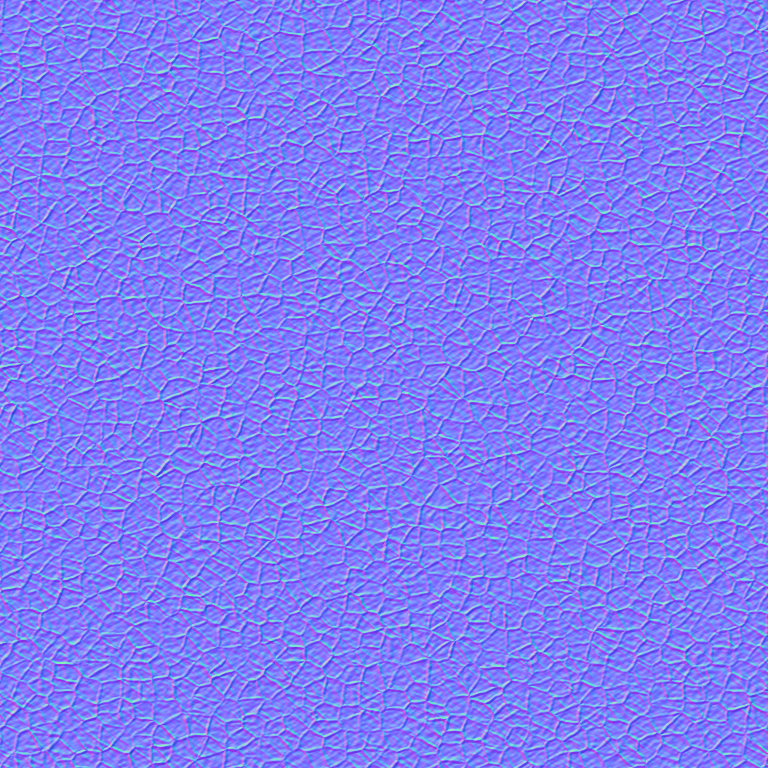
A three.js fragment shader for this texture map:

```glsl
// Tangent-space normal map of finely creased leather.
// Overlapping Voronoi grooves and sharp gradient-noise wrinkles form a height
// field; its slopes are found by central differences and encoded as colour.

varying vec2 vUv;

const float SAMPLE_STEP = 0.0007;

vec2 hash2(vec2 cell) {
  vec3 q = fract(cell.xyx * vec3(0.1031, 0.1030, 0.0973));
  q += dot(q, q.yzx + 33.33);
  return fract((q.xx + q.yz) * q.zy);
}

vec2 rotate(vec2 p, float angle) {
  float c = cos(angle);
  float s = sin(angle);
  return vec2(c * p.x + s * p.y, c * p.y - s * p.x);
}

float cornerWeight(vec2 cell, vec2 offset) {
  float angle = 6.28318 * hash2(cell).x;
  return dot(vec2(cos(angle), sin(angle)), offset);
}

// Gradient noise, roughly -0.7 to 0.7
float gradientNoise(vec2 p) {
  vec2 i = floor(p);
  vec2 f = fract(p);
  vec2 u = f * f * f * (f * (f * 6.0 - 15.0) + 10.0);
  vec2 e = vec2(1.0, 0.0);
  float low = mix(cornerWeight(i, f), cornerWeight(i + e.xy, f - e.xy), u.x);
  float high = mix(cornerWeight(i + e.yx, f - e.yx), cornerWeight(i + e.xx, f - e.xx), u.x);
  return mix(low, high, u.y);
}

// Distance to the nearest Voronoi border, in cell units
float borderDistance(vec2 p) {
  vec2 base = floor(p);
  vec2 f = fract(p);
  vec2 nearCell = vec2(0.0);
  vec2 nearSeed = vec2(0.0);
  float nearest = 8.0;
  for (int y = -1; y <= 1; y++) {
    for (int x = -1; x <= 1; x++) {
      vec2 cell = vec2(float(x), float(y));
      vec2 seed = cell + hash2(base + cell) - f;
      float d = dot(seed, seed);
      if (d < nearest) {
        nearest = d;
        nearCell = cell;
        nearSeed = seed;
      }
    }
  }
  float border = 8.0;
  for (int y = -2; y <= 2; y++) {
    for (int x = -2; x <= 2; x++) {
      vec2 cell = nearCell + vec2(float(x), float(y));
      vec2 seed = cell + hash2(base + cell) - f;
      vec2 gap = seed - nearSeed;
      if (dot(gap, gap) > 0.0001) {
        border = min(border, dot(0.5 * (nearSeed + seed), normalize(gap)));
      }
    }
  }
  return border;
}

// Rounded groove along the cell borders: -1 at the bottom, 0 on the plateau
float groove(vec2 p, float halfWidth) {
  return smoothstep(0.0, halfWidth, borderDistance(p)) - 1.0;
}

// Sharp-bottomed wrinkle
float wrinkle(vec2 p) {
  float n = gradientNoise(p);
  return sqrt(n * n + 0.003);
}

float leatherHeight(vec2 p) {
  vec2 bend = vec2(gradientNoise(p * 70.0), gradientNoise(p * 70.0 + 71.3));
  vec2 q = p + 0.002 * bend;

  // Pebble outlines, with uneven depth
  float pebbleDepth = 0.0015 * (1.0 + 1.1 * gradientNoise(p * 30.0 + 9.0));
  float height = pebbleDepth * groove(q * vec2(38.0, 44.0) + 5.0, 0.14);

  // Creases falling to the right, fading in and out
  float creaseDepth = 0.0013 * smoothstep(-0.4, 0.3, gradientNoise(p * 26.0 + 40.0));
  height += creaseDepth * groove(rotate(q, -0.65) * vec2(32.0, 64.0) + 17.0, 0.2);

  // Wrinkles inside the pebbles, then fine grain in two directions
  height += 0.0013 * wrinkle(rotate(q, 0.5) * vec2(60.0, 105.0) + 3.0);
  height += 0.0010 * gradientNoise(rotate(p, -0.6) * vec2(95.0, 190.0) + 11.0);
  height += 0.0011 * gradientNoise(rotate(p, 0.45) * vec2(95.0, 180.0) + 27.0);
  return height;
}

vec2 heightSlope(vec2 p, float stepSize) {
  vec2 e = vec2(stepSize, 0.0);
  float dx = leatherHeight(p + e.xy) - leatherHeight(p - e.xy);
  float dy = leatherHeight(p + e.yx) - leatherHeight(p - e.yx);
  return vec2(dx, dy) / (2.0 * stepSize);
}

// Green grows on faces that look down; those faces are steeper
vec3 encodeNormal(vec2 slope) {
  float down = slope.y + 0.3 * (slope.y * slope.y - 0.13);
  return 0.5 + 0.5 * normalize(vec3(-0.9 * slope.x, down, 1.0));
}

void main() {
  gl_FragColor = vec4(encodeNormal(heightSlope(vUv, SAMPLE_STEP)), 1.0);
}
```
